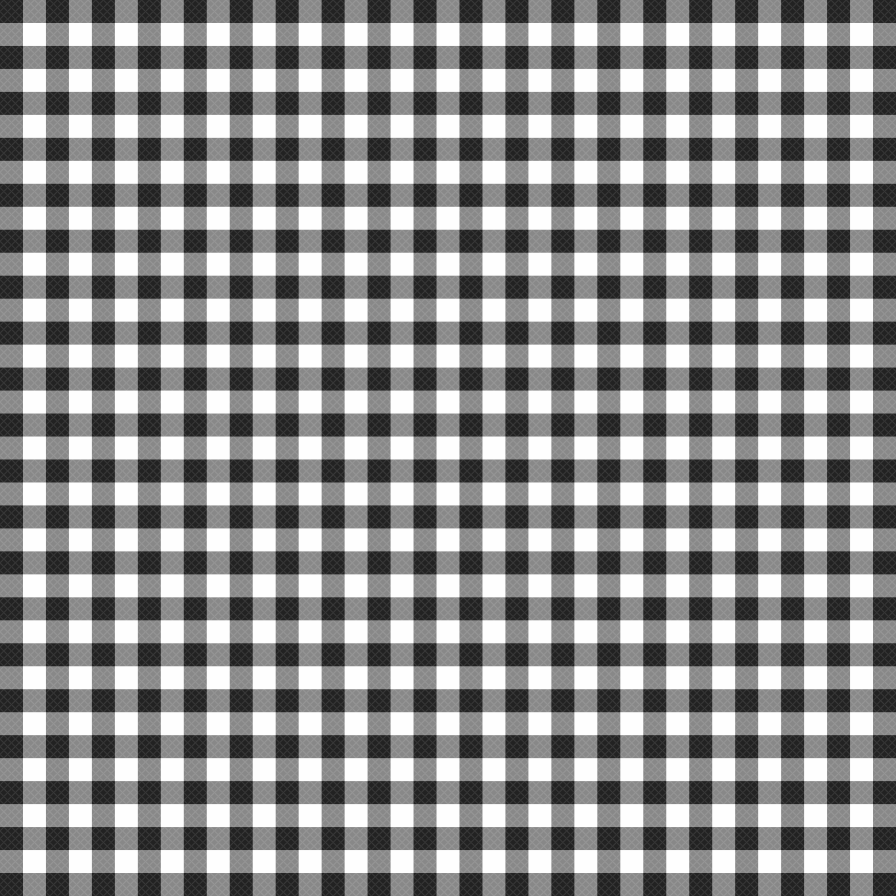
Give the GLSL for this pattern, as a three.js fragment shader.

```glsl
varying vec2 vUv;

const float BANDS = 39.0;          // alternating dyed and bare bands per side
const float THREADS_PER_BAND = 3.0; // diagonal threads crossing one band
const float THREAD_WIDTH = 0.2;    // share of the thread spacing

const vec3 BARE = vec3(0.995);
const vec3 SINGLE = vec3(0.535);
const vec3 SINGLE_THREAD = vec3(0.585);
const vec3 CROSSED = vec3(0.132);
const vec3 CROSSED_THREAD = vec3(0.215);

// Share of a pixel footprint, centred at dist, that lies within halfWidth of zero
vec2 coverage(vec2 dist, float halfWidth, vec2 footprint) {
  vec2 lower = max(dist - 0.5 * footprint, vec2(-halfWidth));
  vec2 upper = min(dist + 0.5 * footprint, vec2(halfWidth));
  return clamp((upper - lower) / footprint, 0.0, 1.0);
}

// Dyed bands fill every other unit, starting at the origin
vec2 dyedBands(vec2 p, vec2 footprint) {
  vec2 fromCentre = abs(mod(p + 0.5, 2.0) - 1.0);
  return coverage(fromCentre, 0.5, footprint);
}

// Fine diagonal threads running both ways
float crosshatch(vec2 p, vec2 footprint) {
  vec2 diagonal = vec2(p.x + p.y, p.x - p.y) * THREADS_PER_BAND;
  vec2 fromThread = abs(fract(diagonal) - 0.5);
  vec2 size = vec2(length(footprint) * THREADS_PER_BAND);
  vec2 threads = coverage(fromThread, 0.5 * THREAD_WIDTH, size);
  return max(threads.x, threads.y);
}

void main() {
  vec2 p = vUv * BANDS;
  vec2 footprint = max(fwidth(p), vec2(0.0001));

  // Woven tones
  float hatch = crosshatch(p, footprint);
  vec3 single = mix(SINGLE, SINGLE_THREAD, hatch);
  vec3 crossed = mix(CROSSED, CROSSED_THREAD, hatch);

  // Overlap of vertical and horizontal bands
  vec2 dyed = dyedBands(p, footprint);
  vec3 bareRow = mix(BARE, single, dyed.x);
  vec3 dyedRow = mix(single, crossed, dyed.x);
  gl_FragColor = vec4(mix(bareRow, dyedRow, dyed.y), 1.0);
}
```
